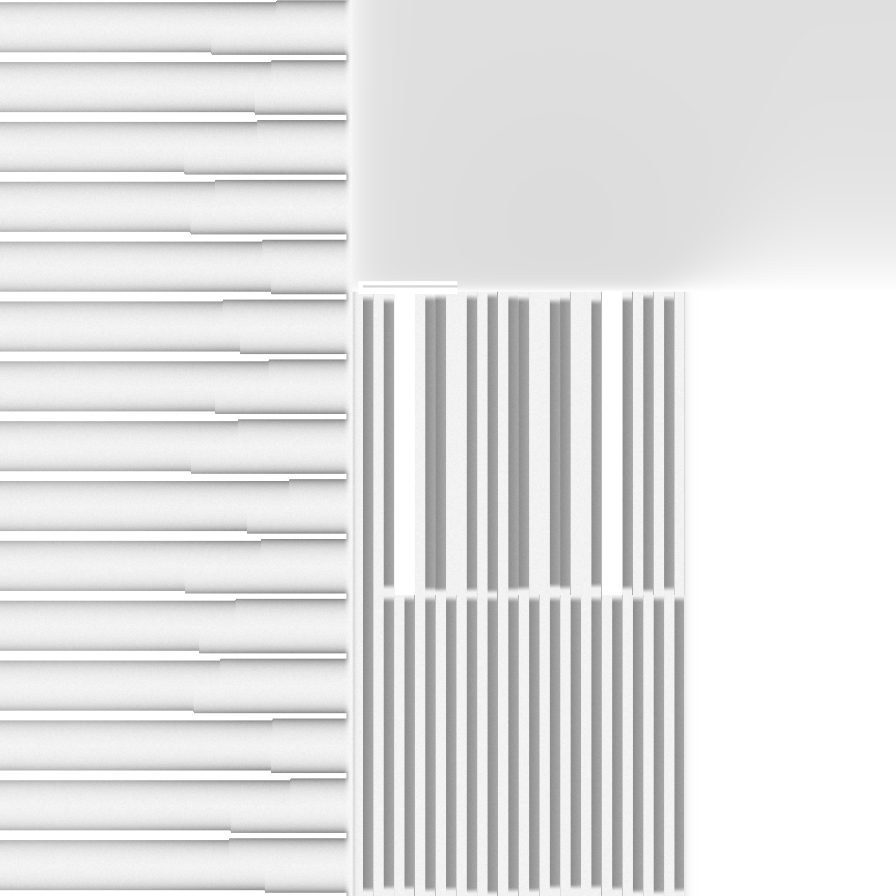
Write a Shadertoy shader that draws this pattern.

```glsl
// Grey relief of three panels: ridged horizontal slats on the left, a soft
// plane above right, and two rows of upright bars beside an open white area.
// The canvas is split into GRID units with y down; each panel is a formula.
#define GRID 768.0
#define SLAT_STEP 51.3
#define SLAT_PHASE 49.0
#define PANEL_X 302.0
#define HORIZON_Y 250.0
#define ROW_SPLIT_Y 510.0
#define BAR_X 310.7
#define BAR_STEP 8.9
#define BAR_END 586.5
#define GRAIN 0.022

// Bar tones of the upper row: 0 shaded, 1 lit, 2 open
const int TONES[31] = int[31](
    0, 1, 0, 2, 2, 1, 0, 0, 1, 1, 0, 1, 0, 1, 0, 0,
    1, 1, 0, 0, 1, 1, 0, 2, 2, 0, 1, 0, 1, 0, 1);

float hash(vec2 p) {
    p = fract(p * vec2(0.1031, 0.1137));
    p += dot(p, p.yx + 33.33);
    return fract((p.x + p.y) * p.x * 97.3);
}

// Antialiased step at an edge
float edge(float at, float x, float aa) {
    return clamp((x - at) / aa + 0.5, 0.0, 1.0);
}

float box(vec2 p, vec2 lo, vec2 hi, float aa) {
    return edge(lo.x, p.x, aa) * edge(p.x, hi.x, aa)
         * edge(lo.y, p.y, aa) * edge(p.y, hi.y, aa);
}

// Slats parted by tapering white slits with shadowed lips
float slats(vec2 p, float aa) {
    float row = floor((p.y - SLAT_PHASE) / SLAT_STEP + 0.5);
    float y = p.y - SLAT_PHASE - row * SLAT_STEP;
    float stepTop = 150.0 + 85.0 * hash(vec2(row + 4.0, 2.0));
    float stepLow = 180.0 + 70.0 * hash(vec2(row + 9.0, 7.0));
    float top = mix(-4.2, -2.0, edge(stepTop, p.x, aa));
    float low = mix(4.2, 2.6, edge(stepLow, p.x, aa));
    float depth = mix(0.22, 0.4, smoothstep(40.0, 280.0, p.x));
    float away = y < 0.0 ? max(top - y, 0.0) : max(y - low, 0.0);
    float reach = y < 0.0 ? 4.0 : 5.0;
    float shadow = depth * exp(-away / reach) + 0.05 * exp(-away / 14.0);
    shadow *= 1.0 - smoothstep(294.0, 301.0, p.x);
    float slit = box(vec2(p.x, y), vec2(-9.0, top), vec2(297.0, low), aa);
    float grain = (hash(floor(p)) - 0.5) * GRAIN;
    return mix(0.965 - shadow + grain, 1.0, slit);
}

// Plane whose glow at the horizon widens to the right
float plane(vec2 p) {
    float height = max(HORIZON_Y - p.y, 0.0);
    float reach = mix(5.0, 52.0, smoothstep(550.0, 710.0, p.x));
    float glow = exp(-height / reach);
    float base = 0.875 - 0.012 * exp(-dot(p - vec2(480, 190), p - vec2(480, 190)) / 14000.0);
    base += 0.075 * exp(-(p.x - PANEL_X) / 14.0);
    return mix(base, 1.0, glow);
}

float toneValue(int tone, float across) {
    return tone == 0 ? mix(0.55, 0.66, across) : (tone == 1 ? 0.95 : 1.0);
}

// Two rows of upright bars; shaded ones brighten at their ends
float bars(vec2 p, float aa) {
    float u = (p.x - BAR_X) / BAR_STEP;
    float cell = floor(u);
    int k = clamp(int(cell), 0, 30);
    bool lower = p.y > ROW_SPLIT_Y;
    int tone = lower ? k & 1 : TONES[k];
    int before = k == 0 ? 1 : (lower ? 1 - tone : TONES[k - 1]);
    float across = u - cell;
    float tint = toneValue(tone, across);
    float last = toneValue(before, 1.0);
    float value = mix(last, tint, clamp(across * BAR_STEP / aa, 0.0, 1.0));
    float rise = hash(vec2(cell, 5.0)) * 5.0;
    float first = lower ? ROW_SPLIT_Y : HORIZON_Y + rise;
    float finish = lower ? GRID - rise : ROW_SPLIT_Y - rise;
    float ends = smoothstep(first, first + 7.0, p.y)
               * (1.0 - smoothstep(finish - 6.0, finish, p.y));
    // The two leftmost bars run on through the split
    if (k < 2 && abs(p.y - ROW_SPLIT_Y) < 20.0) ends = 1.0;
    value = mix(0.95, value, tone == 0 ? ends : 1.0);
    value = mix(0.95, value, edge(BAR_X, p.x, aa));
    value -= 0.12 * exp(-abs(p.x - 303.5));
    return value + (hash(floor(p)) - 0.5) * GRAIN * float(tone != 2);
}

void mainImage(out vec4 fragColor, in vec2 fragCoord) {
    vec2 p = fragCoord / iResolution.xy * GRID;
    p.y = GRID - p.y;
    float aa = GRID / iResolution.y;

    // Open area with a faint shadow along the bars
    float below = 1.0 - 0.1 * exp(-max(p.x - BAR_END, 0.0) / 3.0);
    below = mix(bars(p, aa), below, edge(BAR_END, p.x, aa));
    float grey = mix(plane(p), below, edge(HORIZON_Y, p.y, aa));

    // Double ledge above the first bars
    grey = mix(grey, 1.0, box(p, vec2(307, 241), vec2(392, 252), aa));
    grey -= 0.16 * box(p, vec2(311, 244.5), vec2(392, 246.5), aa);

    grey = mix(slats(p, aa), grey, edge(PANEL_X, p.x, aa));
    fragColor = vec4(vec3(clamp(grey, 0.0, 1.0)), 1.0);
}
```
